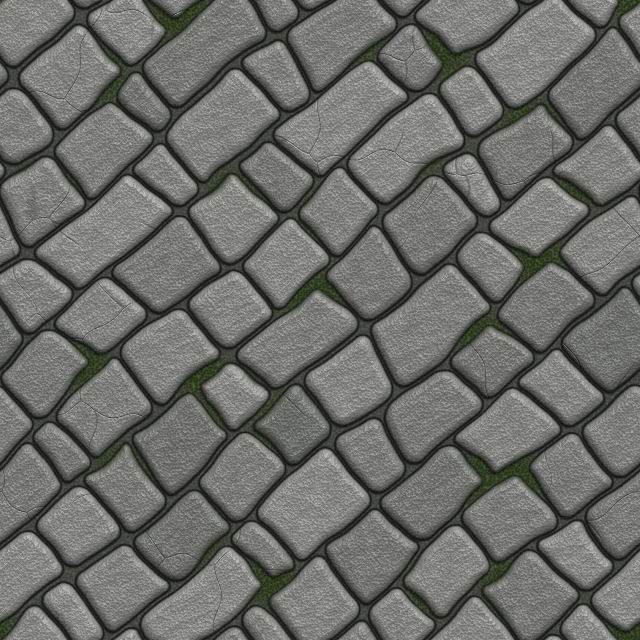
This texture is drawn by a Shadertoy shader. Its source:

```glsl
const float TAU = 6.2831853;
const vec2 ROW_DIR = vec2(7.0, 6.0);     // whole numbers: the single course winds round the tile
const float STONES = 76.0;               // stones along that course
const float LENGTH_JITTER = 0.70;
const float END_TILT = 0.30;
const float HALF_GAP = 0.0029;
const float BEVEL = 0.0135;
const float BEVEL_HEIGHT = 0.0068;
const float MOSS_CELLS = 5.0;
const float CRACK_CELLS = 8.0;
const float DENT_CELLS = 20.0;
const float STREAK_CELLS = 50.0;
const float GRAIN_CELLS = 235.0;
const vec3 LIGHT = vec3(0.22, 0.60, 0.90);
const vec3 STONE_DARK = vec3(0.395, 0.402, 0.385);
const vec3 STONE_PALE = vec3(0.520, 0.520, 0.510);
const vec3 MORTAR = vec3(0.28, 0.29, 0.265);
const vec3 CREVICE = vec3(0.06, 0.07, 0.06);
const vec3 MOSS = vec3(0.185, 0.235, 0.125);

vec2 hash2(vec2 p) {
    vec3 q = fract(p.xyx * vec3(0.1031, 0.1030, 0.0973));
    q += dot(q, q.yzx + 33.33);
    return fract((q.xx + q.yz) * q.zy);
}

// Nearest and second nearest feature distances, wrapping after n cells
vec2 cellular(vec2 p, float n) {
    vec2 base = floor(p * n), f = p * n - base, nearest = vec2(8.0);
    for (int y = -1; y <= 1; y++)
    for (int x = -1; x <= 1; x++) {
        vec2 o = vec2(x, y);
        float d = length(o + hash2(mod(base + o, n)) - f);
        nearest = d < nearest.x ? vec2(d, nearest.x) : vec2(nearest.x, min(nearest.y, d));
    }
    return nearest;
}

// Layered sines bend the courses and roughen the outlines
vec2 warp(vec2 p) {
    p += 0.009 * sin(TAU * vec2(2.0 * p.y + p.x, 3.0 * p.x - p.y) + vec2(1.0, 4.0));
    p += 0.0023 * sin(TAU * vec2(7.0 * p.y - 3.0 * p.x, 6.0 * p.x + 5.0 * p.y));
    p += 0.0006 * sin(TAU * vec2(17.0 * p.y + 9.0 * p.x, 19.0 * p.x - 13.0 * p.y));
    return p;
}

// Whole-number shear that draws cells out along the courses
vec2 along(vec2 p) {
    return vec2(p.x + p.y, 2.0 * (p.y - p.x));
}

float mossPatch(vec2 p) {
    return 1.0 - smoothstep(0.08, 0.31, cellular(warp(p), MOSS_CELLS).x);
}

float boundary(float k, float v) {
    vec2 h = hash2(vec2(mod(k, STONES), 3.0)) - 0.5;
    return k + LENGTH_JITTER * h.x + END_TILT * h.y * (v - 0.5);
}

// Signed distance to the stone outline, and the stone number
vec2 stone(vec2 p) {
    vec2 q = warp(p);
    float turn = length(ROW_DIR);
    float v = dot(q, vec2(-ROW_DIR.y, ROW_DIR.x));
    float row = floor(v);
    v -= row;
    float u = dot(q - row, ROW_DIR) / (turn * turn) * STONES;
    float k = floor(u);
    if (u < boundary(k, v)) k -= 1.0;
    else if (u >= boundary(k + 1.0, v)) k += 1.0;
    float lo = boundary(k, v), hi = boundary(k + 1.0, v), id = mod(k, STONES);
    vec2 h = hash2(vec2(id, 17.0));
    float unit = turn / STONES;
    vec2 local = vec2((u - 0.5 * (lo + hi)) * unit, (v - 0.5) / turn);
    vec2 halfSize = 0.5 * vec2((hi - lo) * unit, 1.0 / turn) - HALF_GAP;
    halfSize.y -= 0.003 * h.x * h.x;
    float radius = min(mix(0.012, 0.020, h.y), 0.8 * halfSize.x);
    vec2 e = abs(local) - halfSize + radius;
    float d = length(max(e, 0.0)) + min(max(e.x, e.y), 0.0) - radius;
    return vec2(d + 0.006 * mossPatch(p), id);
}

float crack(vec2 p, float id) {
    vec2 c = cellular(p + 0.006 * sin(TAU * vec2(11.0, 13.0) * p.yx), CRACK_CELLS);
    float chosen = step(0.72, hash2(vec2(id, 41.0)).x);
    return chosen * (1.0 - smoothstep(0.0, 0.025, c.y - c.x)) * smoothstep(0.35, 0.6, c.x);
}

// Domed edge, shallow dents, streaks, cracks and fine grain
float height(vec2 p) {
    vec2 s = stone(p);
    float t = 1.0 - clamp(-s.x / BEVEL, 0.0, 1.0);
    float h = BEVEL_HEIGHT * (1.0 - t * t);
    h += 0.0012 * cellular(along(warp(p)), DENT_CELLS).x;
    h += 0.0005 * cellular(along(warp(p)), STREAK_CELLS).x;
    h += 0.00065 * cellular(p, GRAIN_CELLS).x;
    return h - 0.0006 * crack(p, s.y);
}

void mainImage(out vec4 fragColor, in vec2 fragCoord) {
    vec2 p = fragCoord / iResolution.xy;
    float pixel = 1.0 / iResolution.y;
    vec2 s = stone(p);
    float d = s.x;
    vec3 light = normalize(LIGHT);

    // Surface slope and lighting
    vec2 eps = vec2(0.0012, 0.0);
    float h = height(p);
    vec2 slope = vec2(height(p + eps.xy) - h, height(p + eps.yx) - h) / eps.x;
    vec3 normal = normalize(vec3(-slope, 1.0));
    float diffuse = max(dot(normal, light), 0.0) / light.z;
    float gloss = pow(max(dot(normal, normalize(light + vec3(0.0, 0.0, 1.0))), 0.0), 40.0);

    // Stone colour with mottling
    float grain = cellular(p + 0.37, GRAIN_CELLS).x - 0.5;
    float mottle = sin(TAU * (5.0 * p.x + 3.0 * p.y) + 3.0 * sin(TAU * (4.0 * p.y - 7.0 * p.x)));
    float tone = sqrt(hash2(vec2(s.y, 29.0)).x);
    vec3 face = mix(STONE_DARK, STONE_PALE, tone) + 0.008 * mottle + 0.06 * grain;
    face *= (0.30 + 0.70 * diffuse) * (1.0 - 0.15 * crack(p, s.y));
    face += 0.16 * gloss;
    face *= mix(0.6, 1.0, smoothstep(0.0, 0.0035, -d));

    // Joints: mortar in shadow, overgrown in patches
    float lit = smoothstep(-0.003, 0.003, stone(p + 0.004 * normalize(LIGHT.xy)).x);
    float open = smoothstep(0.0, 0.0045, d) * (0.5 + 0.5 * lit);
    float growth = mossPatch(p);
    vec3 joint = mix(CREVICE, MORTAR + 0.12 * grain, open);
    vec3 moss = MOSS * (0.75 + 0.35 * lit + 0.9 * grain);
    joint = mix(joint, moss, growth * (0.35 + 0.65 * smoothstep(0.0, 0.004, d)));

    // Thin moss creeping onto the stone edge
    float creep = growth * smoothstep(-0.008, 0.0, d + 0.006 * grain);
    face = mix(face, moss, 0.6 * creep);

    fragColor = vec4(mix(face, joint, smoothstep(-pixel, pixel, d)), 1.0);
}
```
